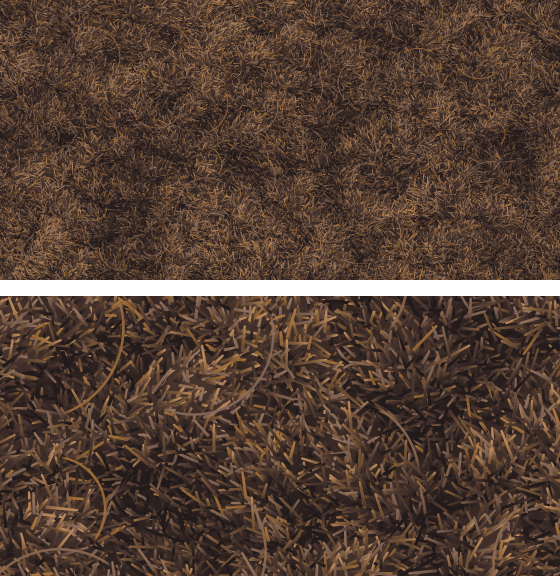
Top, the full canvas; bottom, a detail of the centre.
Reproduce this texture procedurally as a Shadertoy shader.

```glsl
// Dense dark brown fur: irregular tufts of short fibres with a few loose curled strands.

const vec3 SHADOW   = vec3(0.13, 0.10, 0.10);
const vec3 UMBER    = vec3(0.29, 0.21, 0.18);
const vec3 CHESTNUT = vec3(0.44, 0.315, 0.205);
const vec3 HONEY    = vec3(0.72, 0.53, 0.35);
const vec3 ASH      = vec3(0.52, 0.41, 0.365);
const vec3 AMBER    = vec3(0.64, 0.43, 0.20);

// Lengths are fractions of the canvas height.
const float TUFT_SIZE = 0.1;
const float TUFT_WARP = 0.03;
const float FIBRE_CELL = 0.022;
const float FIBRE_LENGTH = 0.03;
const float FIBRE_WIDTH = 0.0017;
const float FIBRE_SPREAD = 2.1;
const float TONE_SPREAD = 0.95;
const int FIBRE_LAYERS = 8;
const float STRAND_CELL = 0.16;
const float STRAND_WIDTH = 0.0015;
const float STRAND_SHARE = 0.5;

vec4 hash4(vec2 p) {
    vec4 q = fract(p.xyxy * vec4(0.1031, 0.1030, 0.0973, 0.1099));
    q += dot(q, q.wzxy + 33.33);
    return fract((q.xxyz + q.yzzw) * q.zywx);
}

float gradientDot(vec2 cell, vec2 offset) {
    float a = 6.2832 * hash4(cell).x;
    return dot(vec2(cos(a), sin(a)), offset);
}

float gradientNoise(vec2 p) {
    vec2 i = floor(p), f = fract(p);
    vec2 u = f * f * f * (f * (f * 6.0 - 15.0) + 10.0);
    vec2 e = vec2(1.0, 0.0);
    return mix(mix(gradientDot(i, f), gradientDot(i + e, f - e), u.x),
               mix(gradientDot(i + e.yx, f - e.yx), gradientDot(i + 1.0, f - 1.0), u.x), u.y);
}

// Offset from the nearest tuft centre in tuft units, and that tuft's random value.
vec3 nearestTuft(vec2 p) {
    p += TUFT_WARP * sin(p.yx * vec2(19.0, 13.0) + 2.0 * sin(p * 7.0));
    p /= TUFT_SIZE;
    vec2 home = floor(p);
    vec3 best = vec3(9.0, 9.0, 0.0);
    for (int j = -1; j <= 1; j++)
    for (int i = -1; i <= 1; i++) {
        vec2 cell = home + vec2(i, j);
        vec4 r = hash4(cell + 71.0);
        vec2 d = p - cell - r.xy;
        if (dot(d, d) < dot(best.xy, best.xy)) best = vec3(d, r.z);
    }
    return best;
}

// Tufts catch light on the crown and darken towards the rim.
float tuftLight(vec3 tuft) {
    float crown = 1.0 - smoothstep(0.1, 0.9, length(tuft.xy - vec2(0.0, 0.1)));
    return 0.2 + 0.55 * crown + 0.45 * (tuft.z - 0.5) + 0.1 * tuft.y;
}

vec3 furRamp(float t) {
    vec3 c = mix(SHADOW, UMBER, smoothstep(-0.05, 0.38, t));
    c = mix(c, CHESTNUT, smoothstep(0.38, 0.72, t));
    return mix(c, HONEY, smoothstep(0.72, 1.1, t));
}

float coverage(float d, float halfWidth) {
    return clamp((halfWidth - d) * iResolution.y + 0.5, 0.0, 1.0);
}

// One scattered layer of straight fibres, dark at the root and lit at the tip.
vec3 drawFibres(vec3 col, vec2 p, float layer, float broadLight) {
    vec2 shifted = p / FIBRE_CELL + layer * vec2(0.37, 0.61);
    vec2 home = floor(shifted);
    for (int j = 1; j >= -1; j--)
    for (int i = -1; i <= 1; i++) {
        vec2 cell = home + vec2(i, j);
        vec4 r = hash4(cell + layer * 37.0);
        vec4 s = hash4(cell + layer * 53.0 + 11.0);
        vec2 d = (shifted - cell - r.xy) * FIBRE_CELL;
        vec3 tuft = nearestTuft(p - d);
        vec2 fan = tuft.xy + vec2(1.4 * (tuft.z - 0.5), 0.4);
        float angle = atan(fan.y, fan.x) + FIBRE_SPREAD * (r.z - 0.5);
        vec2 dir = vec2(cos(angle), sin(angle));
        float len = FIBRE_LENGTH * mix(0.35, 1.3, s.x * s.x);
        float h = clamp(dot(d, dir) / len + 0.5, 0.0, 1.0);
        float dist = length(d - dir * (h - 0.5) * len);
        float tone = 0.02 + 0.5 * tuftLight(tuft) + TONE_SPREAD * (r.w - 0.5) + 0.4 * h + broadLight;
        vec3 tint = furRamp(tone);
        tint = mix(tint, ASH, 0.7 * step(0.66, s.y) * smoothstep(0.3, 0.8, tone));
        tint = mix(tint, AMBER, 0.7 * step(s.y, 0.1) * smoothstep(0.35, 0.8, tone));
        col = mix(col, tint, coverage(dist, FIBRE_WIDTH * mix(1.15, 0.8, h)));
    }
    return col;
}

// Sparse loose hairs, each an arc of a circle.
vec3 drawStrands(vec3 col, vec2 p) {
    vec2 home = floor(p / STRAND_CELL);
    for (int j = -1; j <= 1; j++)
    for (int i = -1; i <= 1; i++) {
        vec2 cell = home + vec2(i, j);
        vec4 r = hash4(cell + 205.0), s = hash4(cell + 317.0);
        vec2 d = p - (cell + r.xy) * STRAND_CELL;
        float radius = mix(0.03, 0.11, r.z);
        float facing = cos(atan(d.y, d.x) - 6.2832 * s.x);
        float arc = smoothstep(0.0, 0.12, facing - mix(0.4, 0.85, s.y));
        float line = coverage(abs(length(d) - radius), STRAND_WIDTH);
        col = mix(col, mix(AMBER, ASH, s.z), 0.9 * line * arc * step(r.w, STRAND_SHARE));
    }
    return col;
}

void mainImage(out vec4 fragColor, in vec2 fragCoord) {
    vec2 p = fragCoord / iResolution.y;
    float broadLight = 0.35 * gradientNoise(p * 3.0) + 0.25 * gradientNoise(p * 9.0 + 5.0);
    vec3 col = furRamp(0.3 * tuftLight(nearestTuft(p)));
    for (int k = 0; k < FIBRE_LAYERS; k++) col = drawFibres(col, p, float(k) + 1.0, broadLight);
    fragColor = vec4(drawStrands(col, p), 1.0);
}
```
